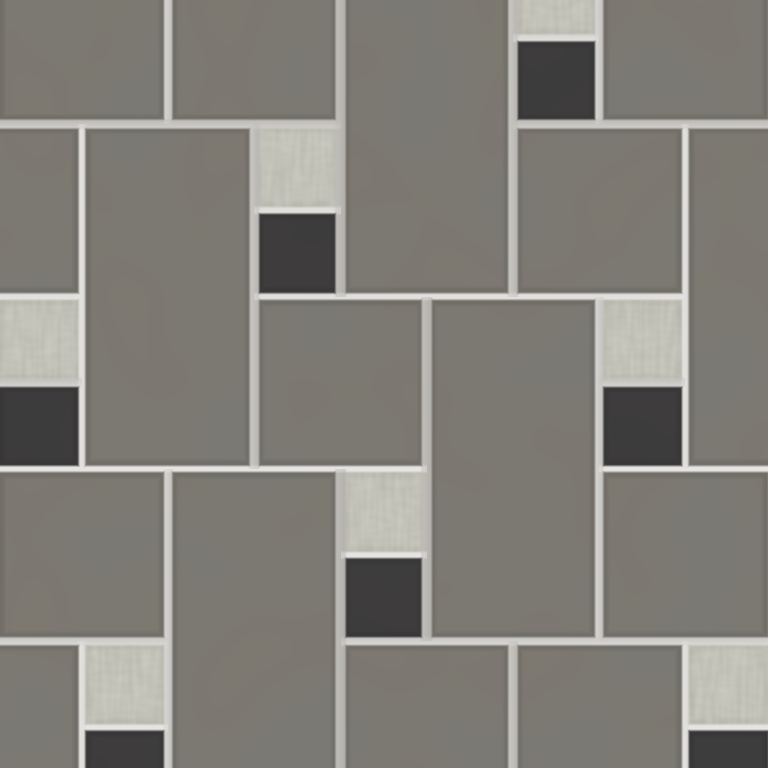
Write a WebGL 1 fragment shader that draws this pattern.

```glsl
precision highp float;
// Stone paving of tall slabs, square slabs and small light/dark inset pairs.
// Strips two units high hold a seven unit sequence, each strip shifted by three;
// local tile coordinates then give the grout, the rim shading and the stone grain.

uniform vec2 u_resolution;

vec2 gradient(vec2 cell) {
  float angle = 6.2832 * fract(sin(dot(cell, vec2(127.1, 311.7))) * 4375.85);
  return vec2(cos(angle), sin(angle));
}

float gradientNoise(vec2 p) {
  vec2 i = floor(p), f = p - i;
  vec2 w = f * f * f * (f * (f * 6.0 - 15.0) + 10.0);
  float a = dot(gradient(i), f);
  float b = dot(gradient(i + vec2(1.0, 0.0)), f - vec2(1.0, 0.0));
  float c = dot(gradient(i + vec2(0.0, 1.0)), f - vec2(0.0, 1.0));
  float d = dot(gradient(i + 1.0), f - 1.0);
  return mix(mix(a, b, w.x), mix(c, d, w.x), w.y);
}

// Position inside the tile (xy) and tile size (zw), with y pointing down.
vec4 findTile(vec2 p, out float inset) {
  float strip = floor(p.y / 2.0);
  float u = mod(p.x + 3.0 * strip, 7.0);
  float v = p.y - 2.0 * strip;
  inset = 0.0;
  if (u < 2.0) return vec4(u, v, 2.0, 4.0);
  if (u < 3.0) {
    inset = v < 1.0 ? 1.0 : 2.0;
    return vec4(u - 2.0, fract(v), 1.0, 1.0);
  }
  if (u < 5.0) return vec4(u - 3.0, v + 2.0, 2.0, 4.0);
  return vec4(u - 5.0, v, 2.0, 2.0);
}

vec3 stoneColor(vec2 p, float inset) {
  float cloud = gradientNoise(p * 0.9);
  vec3 stone = vec3(0.484, 0.473, 0.446) + cloud * vec3(-0.012, 0.003, 0.012);
  if (inset > 1.5) stone = vec3(0.242, 0.236, 0.238) + 0.006 * cloud;
  else if (inset > 0.5) {
    float streak = gradientNoise(p * vec2(17.0, 2.5));
    float weave = gradientNoise(p * vec2(5.0, 15.0));
    stone = vec3(0.766, 0.761, 0.722) + 0.035 * streak + 0.02 * weave;
  }
  return stone;
}

// Coverage of a joint; spread 0 is narrow, 1 is wide.
float joint(float offset, float spread) {
  float halfWidth = mix(0.034, 0.060, spread);
  return 1.0 - smoothstep(halfWidth - 0.021, halfWidth + 0.021, abs(offset));
}

// Narrow joints are bright, wide ones greyer with one lighter side.
vec3 groutColor(float spread, float side) {
  vec3 grout = mix(vec3(0.91, 0.905, 0.895), vec3(0.725, 0.715, 0.695), spread);
  return grout + 0.07 * spread * (1.2 - spread) * clamp(side / 0.03, -1.0, 1.0);
}

void main() {
  vec2 uv = gl_FragCoord.xy / u_resolution;
  vec2 p = vec2(uv.x, 1.0 - uv.y) * 8.91 - vec2(0.951, 1.44);

  float inset;
  vec4 tile = findTile(p, inset);
  vec2 offset = tile.xy - tile.zw * step(tile.zw * 0.5, tile.xy);
  vec2 line = floor(p - offset + 0.5);

  // Joint width drifts across the columns and cycles every third row.
  float columnX = (line.x + 0.951) / 8.91;
  float spreadX = clamp(1.25 * sin(3.1416 * columnX) - 0.25, 0.0, 1.0);
  float spreadY = 0.38 + 0.34 * cos(2.0944 * line.y) - 0.04 * line.y;
  spreadY = clamp(spreadY, 0.05, 0.9);

  // Soft dark rim just inside each tile, with a paler one on light insets.
  vec3 color = stoneColor(p, inset);
  float edge = min(abs(offset.x), abs(offset.y));
  float rim = 1.0 - smoothstep(0.065, 0.135, edge);
  color *= 1.0 - rim * (inset == 1.0 ? 0.035 : 0.09);

  // Grout joints, the stronger colour winning where they meet.
  float coverX = joint(offset.x, spreadX);
  float coverY = joint(offset.y, spreadY);
  vec3 groutX = groutColor(spreadX, -offset.x);
  vec3 groutY = groutColor(spreadY, offset.y);
  vec3 grout = mix(groutX, groutY, coverY / max(coverX + coverY, 0.001));
  color = mix(color, grout, max(coverX, coverY));

  gl_FragColor = vec4(color, 1.0);
}
```
